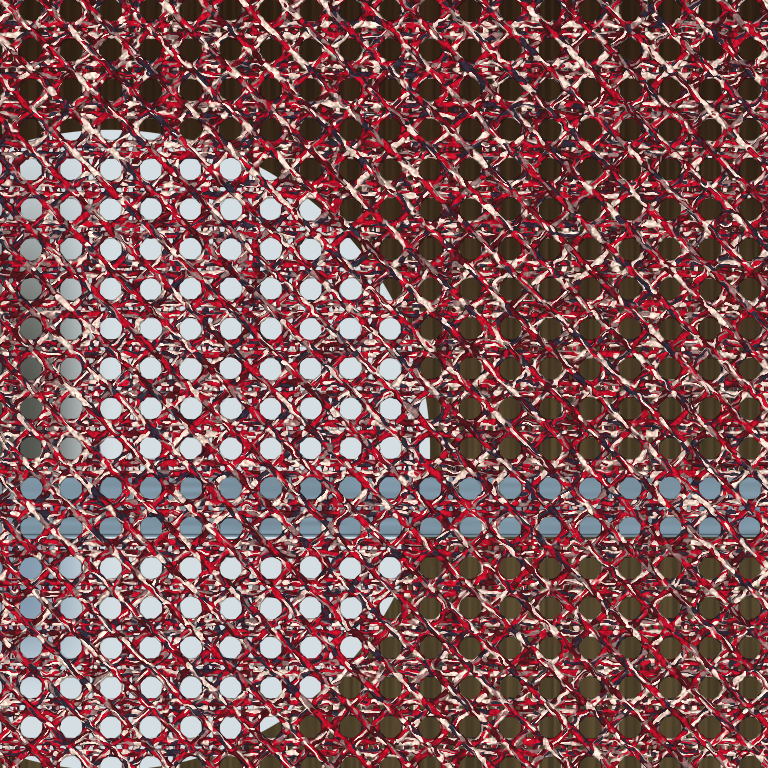
This pattern is drawn by a Shadertoy shader. Its source:

```glsl
const vec2 PITCH = vec2(0.0520, 0.0519);     // spacing of the holes
const vec2 FIRST_HOLE = vec2(0.0404, 0.0130); // from the upper left
const float HOLE_RADIUS = 0.268;              // in cells
const float PAIR_OFFSET = 0.14;               // strand centre to cell edge
const float STRAND_HALF = 0.095;
const float DIAGONAL_HALF = 0.09;
const float FUZZ = 0.07;
const vec2 FLECK_SCALE = vec2(4.5, 12.0);     // along and across a strand

const vec2 DISC_CENTRE = vec2(0.143, 0.586);
const float DISC_RADIUS = 0.417;
const vec2 BAND = vec2(0.620, 0.699);

const vec3 MAROON = vec3(0.31, 0.09, 0.11);
const vec3 RED = vec3(0.73, 0.07, 0.16);
const vec3 NAVY = vec3(0.16, 0.16, 0.22);
const vec3 CREAM = vec3(0.93, 0.82, 0.76);
const vec3 ASH = vec3(0.57, 0.48, 0.46);
const vec3 WOOD_TOP = vec3(0.19, 0.13, 0.08);
const vec3 WOOD_LOW = vec3(0.31, 0.26, 0.17);
const vec3 PALE = vec3(0.83, 0.87, 0.89);
const vec3 SHADE = vec3(0.32, 0.33, 0.30);
const vec3 SKY = vec3(0.52, 0.61, 0.69);
const vec3 STEEL = vec3(0.49, 0.58, 0.64);

float hash(vec2 p) {
    return fract(sin(dot(p, vec2(127.1, 311.7))) * 43758.55);
}

float noise(vec2 p) {
    vec2 i = floor(p), f = fract(p);
    f = f * f * (3.0 - 2.0 * f);
    return mix(mix(hash(i), hash(i + vec2(1, 0)), f.x),
               mix(hash(i + vec2(0, 1)), hash(i + vec2(1, 1)), f.x), f.y);
}

float cover(float d, float aa) {
    return 1.0 - smoothstep(-aa, aa, d);
}

// Wood, pale disc and blue band seen through the holes
vec3 backdrop(vec2 p, float aa) {
    vec3 wood = mix(WOOD_TOP, WOOD_LOW, smoothstep(0.0, 0.75, p.y));
    wood *= 0.82 + 0.36 * noise(p * vec2(260.0, 9.0));

    float left = 1.0 - smoothstep(0.03, 0.15, p.x);
    float upper = 1.0 - smoothstep(0.60, 0.66, p.y);
    float lower = 1.0 - smoothstep(0.78, 0.92, p.y);
    vec3 disc = mix(PALE, SKY, left * (1.0 - upper) * lower);
    disc = mix(disc, SHADE, left * upper * smoothstep(0.15, 0.52, p.y));
    vec3 col = mix(wood, disc, cover(length(p - DISC_CENTRE) - DISC_RADIUS, aa));

    float bandDist = max(BAND.x - p.y, p.y - BAND.y);
    vec3 steel = STEEL * (0.94 + 0.12 * noise(p * vec2(12.0, 160.0)));
    steel *= 1.0 - 0.35 * cover(abs(p.y - BAND.y + 0.003) - 0.001, aa);
    return mix(col, steel, cover(bandDist, aa));
}

// Mottled yarn with flecks stretched along the strand
vec3 yarn(vec2 q, float seed) {
    vec2 f = q * FLECK_SCALE + seed;
    f += 1.6 * (noise(q * 5.0 + seed) - 0.5);
    float patches = noise(q * 1.7 + seed * 3.0) - 0.5;
    float redness = noise(f) + 0.25 * patches;
    vec3 col = mix(MAROON, RED, smoothstep(0.32, 0.64, redness));
    col = mix(col, ASH, 0.9 * smoothstep(0.60, 0.72, noise(f * 1.3 + 31.0)));
    col = mix(col, NAVY, 0.9 * smoothstep(0.64, 0.74, noise(f * 1.1 + 57.0)));
    float pale = noise(f * vec2(1.0, 1.2) + 83.0) - 0.2 * patches;
    col = mix(col, CREAM, smoothstep(0.62, 0.72, pale));
    return col * (0.78 + 0.44 * noise(q * 19.0 + seed));
}

// Lay one strand over the weave, with a soft dark edge
vec3 lay(vec3 under, vec2 q, vec2 dir, float d, float seed, float aa) {
    vec2 along = vec2(dot(q, dir), dot(q, vec2(-dir.y, dir.x)));
    d += FUZZ * (noise(q * 9.0 + seed) - 0.55);
    vec3 col = yarn(along, seed);
    col *= mix(0.66, 1.04, smoothstep(0.0, 0.05, -d));
    return mix(under, col, cover(d, aa));
}

void mainImage(out vec4 fragColor, in vec2 fragCoord) {
    vec2 p = fragCoord / iResolution.y;
    p.y = 1.0 - p.y;
    float pixel = 1.0 / iResolution.y;
    float aa = 0.7 * pixel / PITCH.y;

    vec2 q = (p - FIRST_HOLE) / PITCH;
    vec2 id = floor(q + 0.5);
    vec2 c = q - id;
    vec2 pairs = abs(0.5 - abs(c) - PAIR_OFFSET) - STRAND_HALF;
    vec2 sums = abs(vec2(c.x + c.y, c.x - c.y));
    vec2 diagonals = abs(sums - 0.5) * 0.7071 - DIAGONAL_HALF;

    // Paired uprights and levels, then the two diagonals
    vec3 behind = backdrop(p, 0.7 * pixel);
    vec3 col = lay(behind, q, vec2(0, 1), pairs.x, 3.0, aa);
    col = lay(col, q, vec2(1, 0), pairs.y, 17.0, aa);
    col = lay(col, q, vec2(0.7071, -0.7071), diagonals.x, 29.0, aa);
    col = lay(col, q, vec2(0.7071, 0.7071), diagonals.y, 41.0, aa);

    // Rounded octagonal holes, each slightly off centre
    vec2 jitter = vec2(hash(id), hash(id + 19.0)) - 0.5;
    vec2 h = abs(c - 0.03 * jitter);
    float octagon = max(max(h.x, h.y), (h.x + h.y) * 0.7071);
    float hole = mix(length(h), octagon, 0.5) - HOLE_RADIUS;
    hole += 0.025 * (noise(q * 11.0) - 0.5);
    col *= 1.0 - 0.25 * cover(hole - 0.025, 0.03);
    col = mix(col, behind, cover(hole, aa));

    fragColor = vec4(col, 1.0);
}
```
